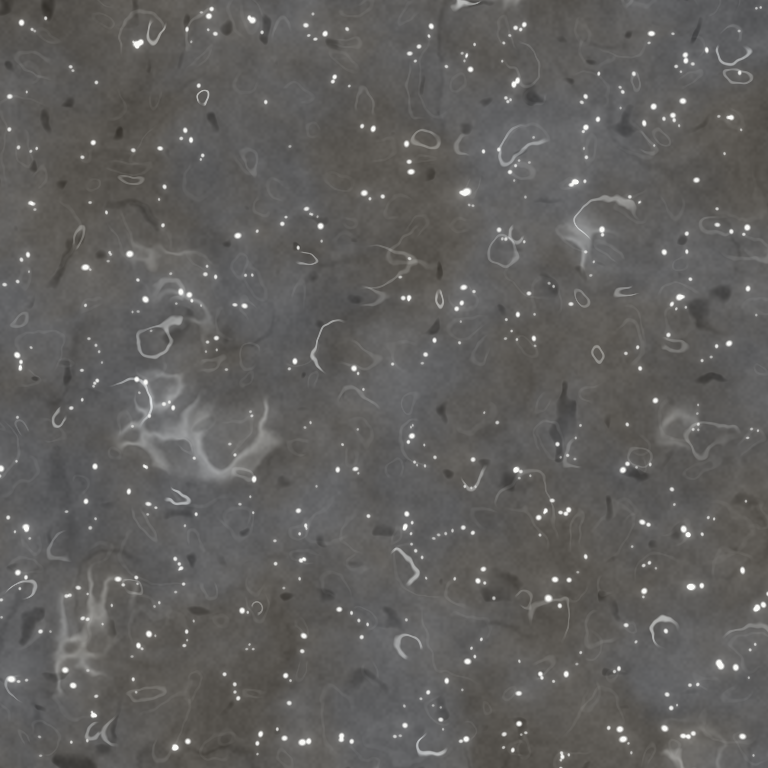
A three.js fragment shader for this texture:

```glsl
// Wet grey-brown mush: cloudy layered noise stained warm and cool, with faint curled
// fibres (broken elliptic arcs scattered on grids), pale scraps of film, dark creases
// and small clustered glints of light strung along short chains.
varying vec2 vUv;

// Sineless hash: cell to three values in 0..1
vec3 hash3(vec2 p) {
  vec3 q = fract(p.xyx * vec3(0.1031, 0.1030, 0.0973));
  q += dot(q, q.yxz + 33.33);
  return fract((q.xxy + q.yzz) * q.zyx);
}

float noise(vec2 p) {
  vec2 i = floor(p), f = fract(p);
  f = f * f * (3.0 - 2.0 * f);
  float low = mix(hash3(i).x, hash3(i + vec2(1.0, 0.0)).x, f.x);
  float high = mix(hash3(i + vec2(0.0, 1.0)).x, hash3(i + vec2(1.0, 1.0)).x, f.x);
  return mix(low, high, f.y);
}

float fbm(vec2 p) {
  float sum = 0.0, amp = 0.5;
  for (int i = 0; i < 5; i++) {
    sum += amp * noise(p);
    p = mat2(1.6, 1.2, -1.2, 1.6) * p + 17.3;
    amp *= 0.5;
  }
  return sum / 0.97;
}

// Thin line where the noise crosses its middle value
float crease(vec2 p, float width) {
  return 1.0 - smoothstep(0.0, width, abs(noise(p) - 0.5));
}

// Curled fibres: one open elliptic arc per cell, few of them bright
float fibres(vec2 uv, float cells, float seed) {
  vec2 p = uv * cells, base = floor(p);
  float light = 0.0;
  for (int y = -1; y <= 1; y++) {
    for (int x = -1; x <= 1; x++) {
      vec2 id = base + vec2(float(x), float(y));
      vec3 place = hash3(id + seed), form = hash3(id + seed + 71.0);
      float turn = 6.283 * place.z;
      vec2 axis = vec2(cos(turn), sin(turn));
      vec2 d = p - id - 0.2 - 0.6 * place.xy;
      d = vec2(dot(d, axis), dot(d, vec2(-axis.y, axis.x)) * (1.0 + form.y));
      float radius = 0.14 + 0.4 * form.x * form.x;
      float width = 0.0022 * cells * (0.7 + form.y);
      float line = 1.0 - smoothstep(width * 0.3, width * 1.7, abs(length(d) - radius));
      float open = mix(-1.3, 0.7, form.x);
      float arc = smoothstep(open - 0.25, open + 0.25, d.x / (length(d) + 0.001));
      light += line * arc * (0.03 + 0.34 * pow(form.z, 9.0));
    }
  }
  return light;
}

// Glints: each cell may hold a bent chain of up to six bright dots
float glints(vec2 uv, float cells) {
  vec2 p = uv * cells, base = floor(p);
  float light = 0.0;
  for (int y = -1; y <= 1; y++) {
    for (int x = -1; x <= 1; x++) {
      vec2 id = base + vec2(float(x), float(y));
      vec3 chain = hash3(id + 211.0);
      float amount = 6.0 * hash3(id + 307.0).x;
      float turn = 6.283 * chain.z;
      for (int k = 0; k < 6; k++) {
        float n = float(k);
        if (n > amount - 0.6) break;
        vec3 dot3 = hash3(id * 7.0 + vec2(n * 13.0, n * 5.0 + 401.0));
        float along = (dot3.x - 0.5) * 0.95;
        float angle = turn + along * 1.5;
        vec2 spot = id + 0.2 + 0.6 * chain.xy + along * vec2(cos(angle), sin(angle));
        spot += (dot3.yz - 0.5) * 0.26;
        vec2 d = (p - spot) / cells;
        d.x *= 0.8 + 0.5 * dot3.y;
        float size = 0.0016 + 0.0034 * dot3.z * dot3.z;
        float core = 1.0 - smoothstep(size * 0.35, size + 0.0011, length(d));
        float halo = exp(-dot(d, d) / (size * size * 5.0));
        light += core * (0.4 + 0.6 * dot3.z) + 0.09 * halo;
      }
    }
  }
  return light;
}

void main() {
  // Bend the space so that everything looks swirled
  vec2 swirl = vec2(fbm(vUv * 7.0), fbm(vUv * 7.0 + 40.0)) - 0.5;
  vec2 fine = vec2(noise(vUv * 34.0), noise(vUv * 34.0 + 60.0)) - 0.5;
  vec2 bent = vUv + 0.11 * swirl + 0.008 * fine;

  // Cloudy body with warm and cool stains
  float cloud = fbm(bent * 6.0 + 3.0);
  float mottle = fbm(bent * 22.0 + 9.0);
  float shade = 0.362 + 0.13 * (cloud - 0.5) + 0.1 * (mottle - 0.5);
  shade += 0.026 * (noise(vUv * 120.0) - 0.5) + 0.026 * (noise(vUv * 240.0) - 0.5);
  float cool = smoothstep(0.35, 0.65, 0.6 * cloud + 0.4 * fbm(vUv * 4.0 + 25.0));
  vec3 color = shade + mix(vec3(0.013, 0.0, -0.02), vec3(-0.002, 0.0, 0.006), cool);

  // Dark creases and rare pits
  color -= 0.035 * crease(bent * 13.0 + 5.0, 0.07) * smoothstep(0.45, 0.7, noise(vUv * 9.0));
  color -= 0.1 * smoothstep(0.84, 0.97, noise(bent * 38.0 + 80.0));

  // Faint curls and wrinkled scraps of pale film
  float curls = fibres(bent, 8.0, 11.0) + fibres(bent, 14.0, 53.0);
  float film = smoothstep(0.74, 0.92, noise(bent * 9.0 + 31.0));
  float scraps = film * (0.05 + 0.17 * crease(bent * 36.0, 0.16));
  color += (curls + scraps) * vec3(0.98, 1.0, 1.0);

  // Wet highlights on top
  float shine = clamp(glints(vUv + 0.004 * fine, 14.0), 0.0, 1.0);
  gl_FragColor = vec4(mix(color, vec3(0.98, 0.98, 0.97), shine), 1.0);
}
```
